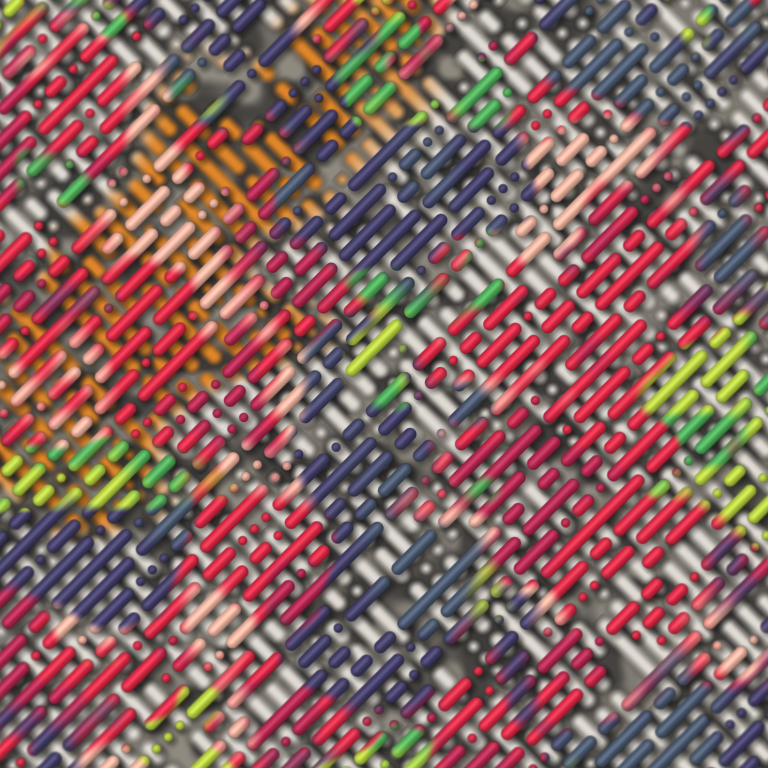
This pattern is drawn by a WebGL 1 fragment shader. Its source:

```glsl
precision highp float;
uniform vec2 u_resolution;

// Layout, in canvas units
const float LANE = 0.0281;
const float CELL = 0.0215;
const float GAP = 0.0095;
const float TOP_RADIUS = 0.0083;
const float BACK_RADIUS = 0.0092;
const int MAX_CELLS = 9;
const float BREAK_CHANCE = 0.25;
const float SKIP_CHANCE = 0.08;
// Softness and light
const float TOP_EDGE = 0.0010;
const float BACK_EDGE = 0.0050;
const float CORNER_BLUR = 0.0045;
const float SHADOW_SHIFT = 0.0055;
const float SHADOW_DEPTH = 0.42;
// Colours
const vec3 SLATE = vec3(0.28, 0.34, 0.43);
const vec3 NAVY = vec3(0.25, 0.23, 0.40);
const vec3 RED = vec3(0.86, 0.15, 0.26);
const vec3 CRIMSON = vec3(0.70, 0.14, 0.30);
const vec3 PEACH = vec3(0.93, 0.70, 0.62);
const vec3 GREEN = vec3(0.29, 0.67, 0.34);
const vec3 LIME = vec3(0.72, 0.82, 0.24);
const vec3 IVORY = vec3(0.88, 0.86, 0.83);
const vec3 ORANGE = vec3(0.88, 0.53, 0.17);
const vec3 GROUND_DARK = vec3(0.27, 0.26, 0.25);
const vec3 GROUND_LIGHT = vec3(0.56, 0.54, 0.50);

float hash(vec2 p) {
  vec3 q = fract(p.xyx * 0.1031);
  q += dot(q, q.yzx + 33.33);
  return fract((q.x + q.y) * q.z);
}
float noise(vec2 p) {
  vec2 i = floor(p), f = fract(p);
  f = f * f * (3.0 - 2.0 * f);
  return mix(mix(hash(i), hash(i + vec2(1.0, 0.0)), f.x),
             mix(hash(i + vec2(0.0, 1.0)), hash(i + 1.0), f.x), f.y);
}
float fbm(vec2 p) { return 0.68 * noise(p) + 0.32 * noise(p * 2.3 + 17.0); }

// True where a rod ends; a forced break limits the longest rod
bool isBreak(float cell, float lane) {
  float phase = floor(hash(vec2(lane, 71.0)) * float(MAX_CELLS));
  return hash(vec2(cell, lane)) < BREAK_CHANCE || mod(cell + phase, float(MAX_CELLS)) < 0.5;
}
// Signed distance to the rod of one lane
float laneRod(vec2 q, float lane, float radius, float seed) {
  float id = lane + seed;
  float x = q.x + CELL * hash(vec2(id, 5.0));
  float first = floor(x / CELL), last = first + 1.0;
  for (int i = 0; i < MAX_CELLS; i++) {
    if (isBreak(first, id)) break;
    first -= 1.0;
  }
  for (int i = 0; i < MAX_CELLS; i++) {
    if (isBreak(last, id)) break;
    last += 1.0;
  }
  if (hash(vec2(first + 91.0, id)) < SKIP_CHANCE) return 1.0;
  float halfLength = 0.5 * ((last - first) * CELL - GAP);
  float r = min(radius, halfLength);
  float along = max(abs(x - 0.5 * (first + last) * CELL) - halfLength + r, 0.0);
  return length(vec2(along, q.y - (lane + 0.5) * LANE)) - r;
}
// Nearest rod among three neighbouring lanes
float rods(vec2 q, float radius, float seed) {
  float lane = floor(q.y / LANE), d = 1.0;
  for (int i = -1; i <= 1; i++) d = min(d, laneRod(q, lane + float(i), radius, seed));
  return d;
}
vec3 topColour(vec2 p) {
  vec3 cool = mix(SLATE, NAVY, smoothstep(0.35, 0.65, noise(p * 9.0 + 40.0)));
  vec3 warm = mix(CRIMSON, RED, smoothstep(0.25, 0.5, noise(p * 13.0 + 8.0)));
  warm = mix(warm, PEACH, smoothstep(0.56, 0.76, fbm(p * 10.0 + 63.0)));
  vec3 c = mix(cool, warm, smoothstep(0.45, 0.55, fbm(p * 6.5 + 3.0)));
  vec3 fresh = mix(GREEN, LIME, smoothstep(0.3, 0.6, noise(p * 14.0 + 29.0)));
  return mix(c, fresh, smoothstep(0.61, 0.70, fbm(p * 8.0 + 121.0)));
}
// Ivory, with one ragged orange band
vec3 backColour(vec2 p) {
  vec2 a = p - vec2(0.06, 0.46), axis = vec2(0.34, 0.43);
  float t = clamp(dot(a, axis) / dot(axis, axis), 0.0, 1.0);
  float d = length(a - axis * t) + 0.16 * (noise(p * 9.0) - 0.5);
  return mix(ORANGE, IVORY, smoothstep(0.11, 0.18, d));
}
void main() {
  float size = min(u_resolution.x, u_resolution.y);
  vec2 p = gl_FragCoord.xy / size;
  vec2 fromCentre = gl_FragCoord.xy / u_resolution - 0.5;
  float blur = CORNER_BLUR * dot(fromCentre, fromCentre);
  vec2 q = vec2(p.x + p.y, p.y - p.x) * 0.70711;
  // Ground and blurred crossing rods
  float back = rods(vec2(-q.y, q.x), BACK_RADIUS, 400.0);
  vec3 colour = mix(GROUND_DARK, GROUND_LIGHT, smoothstep(0.25, 0.8, noise(p * 34.0)));
  colour *= mix(0.78, 1.0, smoothstep(0.0, 0.014, back));
  float backSoft = BACK_EDGE + blur;
  float backMask = 1.0 - smoothstep(-backSoft, backSoft, back);
  float backLight = 0.84 + 0.16 * smoothstep(0.0, BACK_RADIUS, -back);
  colour = mix(colour, backColour(p) * backLight, backMask);
  // Shadow thrown to the lower right
  float shade = rods(q + vec2(0.0, SHADOW_SHIFT), TOP_RADIUS, 0.0);
  colour *= 1.0 - SHADOW_DEPTH * (1.0 - smoothstep(-0.006, 0.008, shade));
  // Sharp rounded rods, lit from the upper left
  float top = rods(q, TOP_RADIUS, 0.0);
  float side = (fract(q.y / LANE) - 0.5) * LANE / TOP_RADIUS;
  float dome = sqrt(clamp(-top / TOP_RADIUS, 0.0, 1.0));
  float sheen = dome * exp(-6.0 * (side - 0.25) * (side - 0.25));
  vec3 lit = topColour(p) * (0.66 + 0.36 * dome + 0.12 * side) + 0.12 * sheen;
  float topSoft = max(TOP_EDGE, 0.75 / size) + blur;
  colour = mix(colour, lit, 1.0 - smoothstep(-topSoft, topSoft, top));
  gl_FragColor = vec4(colour, 1.0);
}
```
